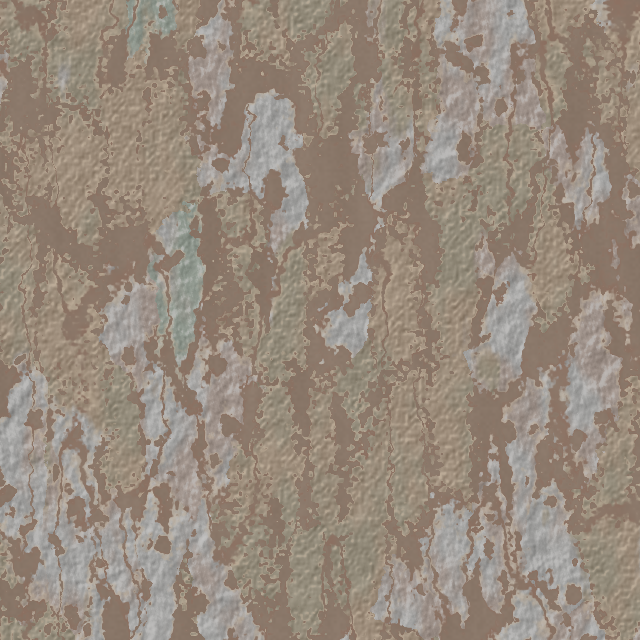
Write a Shadertoy shader that draws this texture.

```glsl
const vec3 BARE_WOOD  = vec3(0.540, 0.468, 0.412);
const vec3 RUST       = vec3(0.550, 0.425, 0.365);
const vec3 TAN_CRUST  = vec3(0.615, 0.550, 0.480);
const vec3 OLIVE      = vec3(0.575, 0.545, 0.480);
const vec3 BLUE_GREY  = vec3(0.640, 0.638, 0.632);
const vec3 PINK_GREY  = vec3(0.625, 0.575, 0.545);
const vec3 TEAL       = vec3(0.540, 0.605, 0.565);
const vec3 CREAM      = vec3(0.745, 0.680, 0.595);
const vec3 CHALK      = vec3(0.730, 0.725, 0.720);
const vec2 PLATE_GRID = vec2(13.0, 4.4);   // plates across and up the canvas
const vec2 HOLE_GRID  = vec2(36.0, 27.0);
const vec2 GRAIN_GRID = vec2(190.0, 170.0);
const float HOLE_SHARE = 0.30;
const float EROSION    = 1.25;
const float COVER      = 0.055;            // higher leaves more bare wood
const float RELIEF     = 0.20;

float hash(vec2 p) {
    return fract(sin(dot(p, vec2(127.1, 311.7))) * 43758.5453);
}

vec2 hash2(vec2 p) {
    return vec2(hash(p), hash(p + 37.3));
}

float noise(vec2 p) {
    vec2 i = floor(p), f = fract(p);
    f = f * f * (3.0 - 2.0 * f);
    return mix(mix(hash(i), hash(i + vec2(1, 0)), f.x),
               mix(hash(i + vec2(0, 1)), hash(i + vec2(1, 1)), f.x), f.y);
}

float fbm(vec2 p) {
    float sum = 0.0, amp = 0.5;
    for (int i = 0; i < 5; i++) {
        sum += amp * noise(p);
        p = mat2(1.6, 1.2, -1.2, 1.6) * p + 11.7;
        amp *= 0.5;
    }
    return sum / 0.97;
}

// Distance to the cell border, and the id of the cell
vec3 plates(vec2 p) {
    vec2 home = floor(p), id = home;
    float near = 9.0, next = 9.0;
    for (int y = -1; y <= 1; y++)
    for (int x = -1; x <= 1; x++) {
        vec2 cell = home + vec2(x, y);
        float d = length(cell + hash2(cell) - p);
        if (d < near) { next = near; near = d; id = cell; }
        else next = min(next, d);
    }
    return vec3(next - near, id);
}

// Signed distance to scattered pits, negative inside
float holes(vec2 p) {
    vec2 home = floor(p);
    float d = 1.0;
    for (int y = -1; y <= 1; y++)
    for (int x = -1; x <= 1; x++) {
        vec2 cell = home + vec2(x, y);
        float radius = 0.15 + 0.30 * hash(cell + 5.1);
        float gap = length(cell + hash2(cell + 9.4) - p) - radius;
        if (hash(cell + 71.9) < HOLE_SHARE) d = min(d, gap);
    }
    return d;
}

// Surface height of the fine crust, and of the coarser flaking
float grainHeight(vec2 p) {
    return 0.65 * noise(p * GRAIN_GRID) + 0.35 * noise(p * GRAIN_GRID * 0.5 + 8.0);
}

float flakeHeight(vec2 p) {
    return fbm(p * vec2(62, 44) + 90.0);
}

void mainImage(out vec4 fragColor, in vec2 fragCoord) {
    vec2 p = fragCoord / iResolution.y;
    vec2 bend = vec2(fbm(p * vec2(7, 5)), fbm(p * vec2(8, 6) + 40.0)) - 0.5;
    vec2 ragged = vec2(fbm(p * 60.0), fbm(p * 60.0 + 19.0)) - 0.5;
    vec2 q = p + bend * vec2(0.09, 0.16) + ragged * 0.022;

    // Plate thickness, worn by noise, pits and long cracks
    vec3 plate = plates(q * PLATE_GRID);
    float kind = hash(plate.yz + 3.7);
    float pale = smoothstep(0.50, 0.56, kind + 0.5 * (fbm(p * vec2(17, 7) + 70.0) - 0.5));
    float fine = noise(p * 120.0 + 4.0) - 0.5;
    float crumb = noise(p * 210.0 + 31.0) - 0.5;
    float thick = plate.x - COVER + EROSION * (fbm(p * vec2(28, 11) + 13.0) - 0.5);
    thick += fine * mix(0.46, 0.16, pale) + crumb * mix(0.42, 0.16, pale);
    thick -= 0.26 * step(kind, 0.14);
    float pits = holes((p + ragged * 0.030 + bend * 0.03) * HOLE_GRID);
    thick = min(thick, mix(0.6, pits, pale) + 0.15 * crumb);
    float crack = abs(noise(q * vec2(17, 2.6) + 25.0) - 0.5);
    thick = min(thick, (crack - 0.020) * 3.0 + 0.1 * crumb);
    float mask = smoothstep(-0.02, 0.05, thick);

    // Plate colours
    float tint = hash(plate.yz + 21.3);
    float stain = fbm(p * vec2(16, 8) + 55.0);
    vec3 crust = mix(TAN_CRUST, OLIVE, smoothstep(0.38, 0.64, stain));
    vec3 flake = mix(BLUE_GREY, PINK_GREY, smoothstep(0.40, 0.62, stain + 0.4 * (tint - 0.5)));
    flake = mix(flake, TEAL, 0.7 * step(0.86, tint) * smoothstep(0.35, 0.60, stain + 0.08));
    vec3 paint = mix(crust, flake, pale);

    // Relief lit from the upper left, with worn highlights
    vec2 toLight = vec2(-0.0022, 0.0027);
    float grain = grainHeight(p) - grainHeight(p + toLight);
    float flaking = flakeHeight(p) - flakeHeight(p + toLight * 1.5);
    paint += grain * RELIEF * mix(1.0, 0.55, pale) + flaking * mix(0.12, 0.38, pale);
    paint += 0.09 * (flakeHeight(p + 3.0) - 0.5);
    paint = mix(paint, CREAM, (1.0 - pale) * 0.55 * smoothstep(0.10, 0.38, grain));
    paint = mix(paint, CHALK, pale * 0.6 * smoothstep(0.02, 0.18, flaking));
    float rim = 1.0 - smoothstep(0.04, 0.20, thick);
    paint = mix(paint, CREAM, rim * 0.55 * smoothstep(0.35, 0.65, noise(p * 50.0 + 60.0)));

    // Bare wood with soft streaks and rusty borders
    vec3 wood = BARE_WOOD + 0.05 * (fbm(p * vec2(30, 5)) - 0.5) + 0.02 * crumb;
    float rust = smoothstep(-0.16, -0.01, thick) * noise(p * 60.0 + 33.0);
    wood = mix(wood, RUST, rust * 0.75);

    fragColor = vec4(mix(wood, paint, mask), 1.0);
}
```
